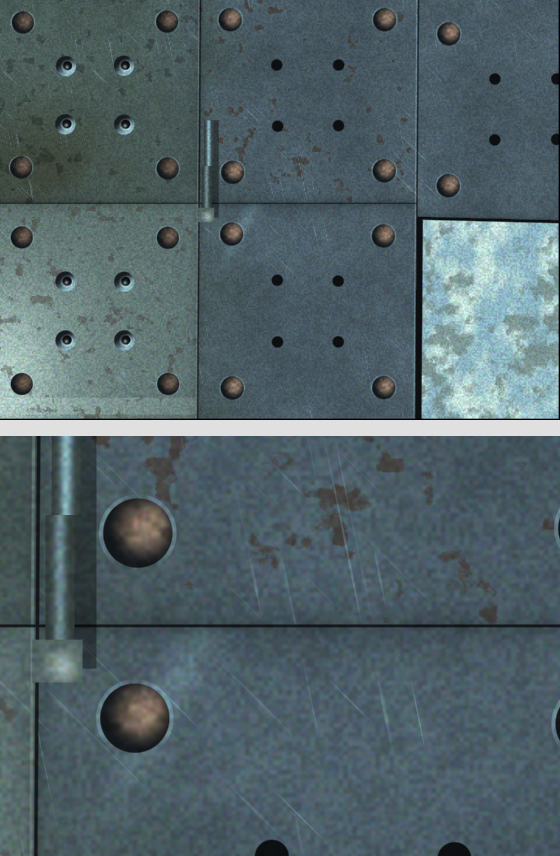
Top, the full canvas; bottom, a detail of the centre.
Reproduce this texture procedurally as a WebGL 1 fragment shader.

```glsl
precision highp float;
// Worn steel plates with domed rivets, bolts, holes, a loose pin and one bare bright panel.
uniform vec2 u_resolution;

// Lengths are in canvas heights
const vec3 BLUE_STEEL = vec3(0.29, 0.36, 0.40);
const vec3 GREEN_STEEL = vec3(0.29, 0.36, 0.345);
const vec3 MID_STEEL = vec3(0.44, 0.53, 0.52);
const vec3 LIGHT_STEEL = vec3(0.56, 0.73, 0.79);
const vec3 GLARE = vec3(0.77, 0.89, 0.86);
const vec3 SHADOW = vec3(0.05, 0.06, 0.07);
const vec3 BRONZE = vec3(0.54, 0.46, 0.40);
const vec3 RUST = vec3(0.25, 0.21, 0.18);
const vec3 GRIME = vec3(0.23, 0.26, 0.21);
const float SEAM_1 = 0.474;
const float SEAM_2 = 0.993;
const float PLATE_WIDTH = 0.507;
const float RIVET_HALF = 0.182;
const float HOLE_HALF = 0.073;
const float RIVET_RADIUS = 0.0275;
const float BOLT_RADIUS = 0.024;
const float HOLE_RADIUS = 0.0135;
const float GRAIN = 0.36;

float hash(vec2 p) {
  vec3 q = fract(p.xyx * 0.1031);
  q += dot(q, q.yzx + 33.33);
  return fract((q.x + q.y) * q.z);
}
float noise(vec2 p) {
  vec2 i = floor(p), f = fract(p);
  f *= f * (3.0 - 2.0 * f);
  return mix(mix(hash(i), hash(i + vec2(1, 0)), f.x),
             mix(hash(i + vec2(0, 1)), hash(i + vec2(1, 1)), f.x), f.y);
}
float fbm(vec2 p) {
  float sum = 0.0, amp = 0.5;
  for (int i = 0; i < 5; i++) {
    sum += amp * noise(p);
    p = p * 2.03 + 17.0;
    amp *= 0.5;
  }
  return sum;
}
float fill(float d) { return clamp(0.5 - d * u_resolution.y * 0.7, 0.0, 1.0); }
float box(vec2 p, vec2 c, vec2 h) { vec2 d = abs(p - c) - h; return fill(max(d.x, d.y)); }
float glow(vec2 p, vec2 c, vec2 size) { vec2 d = (p - c) / size; return exp(-dot(d, d)); }

// Steel surface with stains
vec3 plateColor(vec2 p, float col, float row) {
  float cloud = fbm(p * 7.0 + col * 9.0 + row * 23.0), fine = fbm(p * 42.0 + 5.0);
  float speck = smoothstep(0.64, 0.74, fine + 0.25 * cloud - 0.12);
  if (col > 1.5 && row < 0.5) {
    vec3 bare = mix(LIGHT_STEEL * 0.97, GLARE, smoothstep(0.3, 0.75, fbm(p * vec2(26, 15))));
    float stain = 0.4 * cloud + 0.6 * fine + 0.15 * glow(p, vec2(1.08, 0.23), vec2(0.05, 0.1));
    return mix(bare, MID_STEEL, 0.8 * smoothstep(0.48, 0.64, stain));
  }
  vec3 c = mix(GREEN_STEEL, BLUE_STEEL, smoothstep(0.3, 0.65, p.x + 0.2 * cloud - 0.1));
  c *= 0.78 + 0.27 * cloud + 0.17 * fine;
  if (col < 0.5 && row < 0.5) {
    c = mix(c, MID_STEEL, 0.35 + 0.6 * glow(p, vec2(0.1, 0.16), vec2(0.32)));
    c = mix(c, GLARE, 0.75 * glow(p, vec2(0, 0.1), vec2(0.14, 0.2)));
    c = mix(c, GLARE, 0.3 * fill(abs(p.y - 0.033) - 0.02) * (1.0 - p.x));
    c = mix(c, RUST, 0.4 * speck);
  } else if (col < 0.5) {
    c = mix(c, GRIME, 0.85 * glow(p, vec2(0.08, 0.6), vec2(0.24, 0.15)) * smoothstep(0.3, 0.6, cloud));
    c = mix(c, SHADOW, 0.3 * speck);
  } else if (row > 0.5 && col < 1.5) {
    c = mix(c, RUST, 0.7 * speck);
  } else if (row < 0.5) {
    c = mix(c, LIGHT_STEEL, 0.3 * glow(p - vec2(0.55 * p.y, 0), vec2(0.325, 0.46), vec2(0.018, 0.07)));
  }
  // Fine scratches along two directions
  float scratch = max(noise(vec2(p.x + 0.2 * p.y, p.y) * vec2(230, 9)), noise(vec2(p.x + p.y, p.y) * vec2(190, 11)));
  return mix(c, LIGHT_STEEL, 0.3 * smoothstep(0.88, 1.0, scratch) * smoothstep(0.4, 0.6, cloud));
}

// Domed rivet; d is the offset in radii
vec3 rivet(vec3 c, vec2 d, float tone) {
  float r = length(d);
  c = mix(c, LIGHT_STEEL, 0.4 * fill((r - 1.12) * RIVET_RADIUS) * smoothstep(0.2, 1.1, abs(d.x) + 0.3 * d.y));
  vec3 dome = mix(BRONZE * tone, SHADOW * 1.5, smoothstep(0.2, 1.1, length(d - vec2(0.2, 0.17))));
  return mix(c, dome * (0.8 + 0.4 * noise(d * 4.0 + 9.0)), fill((r - 1.0) * RIVET_RADIUS));
}

// Washer lit from below right, with a dark core and a small glint
vec3 bolt(vec3 c, vec2 d) {
  float lit = smoothstep(-0.6, 0.9, dot(d, vec2(0.6, -0.8)));
  vec3 ring = mix(SHADOW * 1.8, LIGHT_STEEL, lit);
  ring = mix(ring, GLARE, 0.5 * fill((length(d - vec2(0.12, 0)) - 0.62) * BOLT_RADIUS) * (0.3 + lit));
  ring = mix(ring, SHADOW, fill((length(d - vec2(0.16, 0.05)) - 0.45) * BOLT_RADIUS));
  ring = mix(ring, GLARE, 0.6 * glow(d, vec2(0.1, -0.1), vec2(0.18)));
  return mix(c, ring, fill((length(d) - 1.0) * BOLT_RADIUS));
}

void main() {
  vec2 p = gl_FragCoord.xy / u_resolution.y;
  float x = p.x - 0.007 * (p.y - 0.5), d1 = x - SEAM_1, d2 = x - SEAM_2;
  float col = step(0.0, d1) + step(0.0, d2);
  float left = col < 0.5 ? SEAM_1 - PLATE_WIDTH : (col < 1.5 ? SEAM_1 : SEAM_2);
  float seamY = col < 1.5 ? 0.516 : 0.483;
  float dy = p.y - seamY + max(d2, 0.0) * 0.025, row = step(0.0, dy);
  float bare = step(1.5, col) * (1.0 - row);
  vec3 c = plateColor(p, col, row);
  // Seams and plate edges
  c *= 1.0 - 0.2 * exp(-min(abs(d1), abs(dy)) * 90.0) * (1.0 - bare);
  c = mix(c, MID_STEEL, 0.6 * fill(abs(d1 + 0.004) - 0.0012));
  c = mix(c, LIGHT_STEEL, 0.5 * fill(abs(d2 + 0.004) - 0.0012));
  c = mix(c, SHADOW, 0.85 * fill(min(min(abs(d1), abs(d2)) - 0.0014, abs(dy) - 0.0011)));
  c = mix(c, SHADOW, bare * fill(min(d2 - 0.014, -dy - 0.006)));
  // Four rivets and four bolts or holes on each plate
  if (bare < 0.5) {
    float size = col < 0.5 ? 0.955 : 1.0;
    vec2 q = p - vec2(left + 0.259, seamY + (row - 0.5) * 0.514), corner = sign(q);
    vec2 id = corner + vec2(col, row) * 5.0 + 20.0;
    vec2 jitter = (vec2(hash(id), hash(id + 31.0)) - 0.5) * 0.006;
    c = rivet(c, (q - corner * RIVET_HALF * size - jitter) / (RIVET_RADIUS * size), size * 6.0 - 5.0);
    vec2 d = q - corner * HOLE_HALF * size - jitter * 0.4;
    c = col < 0.5 ? bolt(c, d / BOLT_RADIUS) : mix(c, SHADOW, fill(length(d) - HOLE_RADIUS));
  }
  // Loose pin with its shadow
  float lower = step(p.y, 0.604), axis = 0.497 - 0.005 * lower;
  c *= 1.0 - 0.4 * box(p, vec2(0.508, 0.598), vec2(0.013, 0.116));
  vec3 metal = mix(MID_STEEL * 0.45, LIGHT_STEEL, glow(p, vec2(axis, p.y), vec2(0.005)) * (0.9 - 0.3 * lower));
  c = mix(c, metal, box(p, vec2(axis, 0.609), vec2(0.0115, 0.105)));
  metal = mix(MID_STEEL * 0.7, GLARE, 0.6 * glow(p, vec2(0.494, 0.484), vec2(0.012)));
  c = mix(c, metal, box(p, vec2(0.49, 0.488), vec2(0.02, 0.017)));
  // Tinted grain and dark border
  vec3 grain = vec3(noise(p * 290.0), noise(p * 290.0 + 7.3), noise(p * 290.0 + 19.6));
  c *= 1.0 + GRAIN * (0.4 * grain + 0.6 * noise(p * 270.0 + 3.0) - 0.5);
  c *= 1.0 - fill(min(p.y, u_resolution.x / u_resolution.y - p.x) - 0.003);
  gl_FragColor = vec4(c, 1.0);
}
```
